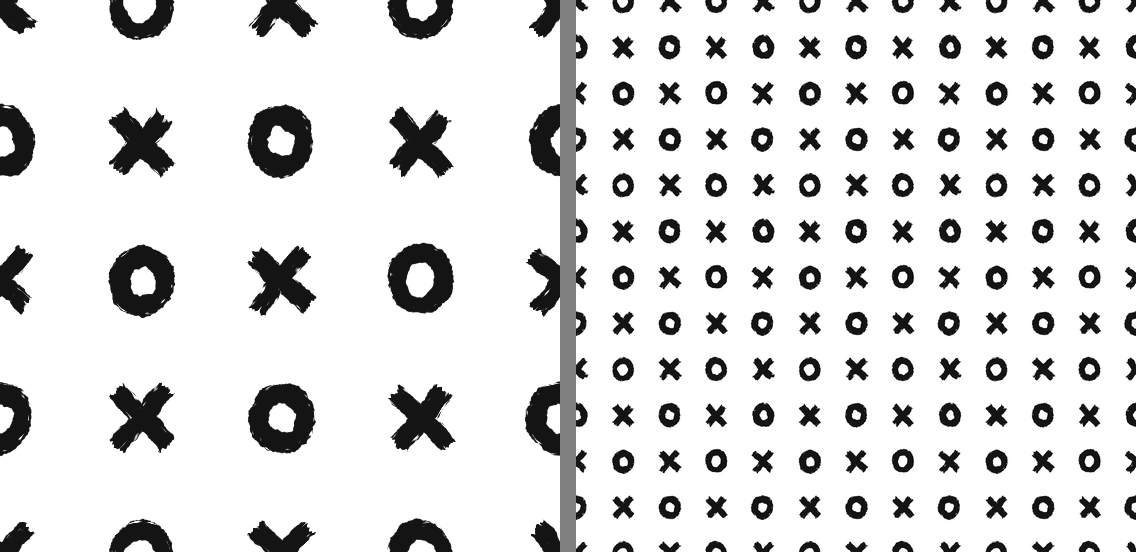
Left, the tile; right, the same tile 3 across and 3 down.
This pattern is drawn by a Shadertoy shader. Its source:

```glsl
// Brushed noughts and crosses alternating like a checkerboard on white.
// Each cell holds a ring or two crossed bars as distance functions, roughened
// by gradient noise; seeds wrap with the grid, so the canvas tiles.

const float TAU = 6.2831853;
const float REPEATS = 4.0;                    // cells across and down
const vec3 PAPER = vec3(1.0);
const vec3 INK = vec3(0.08);
const vec2 CENTRE = vec2(0.006, -0.028);      // mark offset, in cells
const float JITTER = 0.02;
const float BAR_LENGTH = 0.27;                // half length
const float BAR_WIDTH = 0.073;                // half width
const float BAR_ANGLE = 0.86;
const vec2 RING_OUTER = vec2(0.242, 0.258);
const vec2 RING_HOLE = vec2(0.097, 0.112);
const float WEAR_START = 0.27;                // noise level that bares paper
const float WEAR_FALLOFF = 8.0;               // how fast wear fades inwards

float hash(ivec3 v) {
    uvec3 u = uvec3(v) * uvec3(1597334673u, 3812015801u, 2798796415u);
    uint h = u.x ^ u.y ^ u.z;
    h = (h ^ (h >> 16)) * 2146121005u;
    h = (h ^ (h >> 15)) * 2221713035u;
    return float((h ^ (h >> 16)) >> 8) / 16777216.0;
}

float randomOf(int seed, int channel) {
    return hash(ivec3(channel, 77, seed));
}

float slope(vec2 corner, vec2 offset, float period, int seed) {
    float a = TAU * hash(ivec3(int(mod(corner.x, period)), int(corner.y), seed));
    return dot(vec2(cos(a), sin(a)), offset);
}

// Gradient noise that repeats along x after a whole period.
float noise(vec2 p, float period, int seed) {
    vec2 i = floor(p), f = p - i;
    vec2 w = f * f * f * (f * (f * 6.0 - 15.0) + 10.0);
    vec2 e = vec2(1, 0);
    float low = mix(slope(i, f, period, seed), slope(i + e.xy, f - e.xy, period, seed), w.x);
    float high = mix(slope(i + e.yx, f - e.yx, period, seed), slope(i + e.xx, f - e.xx, period, seed), w.x);
    return mix(low, high, w.y);
}

// Bares slivers of paper along the stroke, mostly near its edge.
float wear(float d, float grain) {
    return max(d, (grain - WEAR_START + WEAR_FALLOFF * d) / 35.0);
}

float bar(vec2 p, float angle, int seed) {
    float c = cos(angle), s = sin(angle);
    vec2 q = vec2(c * p.x + s * p.y, c * p.y - s * p.x);
    q.y += 0.03 * noise(vec2(q.x * 4.0, 0.5), 64.0, seed);
    float side = sign(q.y), end = sign(q.x);

    float width = BAR_WIDTH + 0.014 * (randomOf(seed, 1) - 0.5)
        + 0.018 * noise(vec2(q.x * 11.0, side * 5.3), 64.0, seed)
        + 0.008 * noise(vec2(q.x * 42.0, side * 9.4), 64.0, seed);
    float reach = BAR_LENGTH + 0.025 * (randomOf(seed, 2) - 0.5)
        + 0.035 * noise(vec2(q.y * 16.0, end * 3.4), 64.0, seed)
        + 0.024 * noise(vec2(q.y * 55.0, end * 7.3), 64.0, seed);

    float d = max(abs(q.x) - reach, abs(q.y) - width);
    return wear(d, noise(q * vec2(11.0, 48.0), 64.0, seed + 40));
}

float cross2(vec2 p, int seed) {
    float lean = 0.12 * (randomOf(seed, 3) - 0.5);
    float rising = bar(p, BAR_ANGLE + lean, seed);
    float falling = bar(p, -BAR_ANGLE + lean + 0.1 * randomOf(seed, 4), seed + 100);
    return min(rising, falling);
}

float ellipse(vec2 p, vec2 radii) {
    return (length(p / radii) - 1.0) * min(radii.x, radii.y);
}

float ring(vec2 p, int seed) {
    float turn = atan(p.y, p.x) / TAU + 0.5;
    float outer = ellipse(p, RING_OUTER)
        - 0.022 * noise(vec2(turn * 9.0, 0.4), 9.0, seed)
        - 0.014 * noise(vec2(turn * 38.0, 2.4), 38.0, seed)
        - 0.007 * noise(vec2(turn * 90.0, 4.4), 90.0, seed);

    // The hole is tilted, shifted and varied in width.
    float tilt = -0.5 * randomOf(seed, 5);
    vec2 shift = 0.03 * (vec2(randomOf(seed, 6), randomOf(seed, 7)) - 0.5);
    vec2 h = mat2(cos(tilt), sin(tilt), -sin(tilt), cos(tilt)) * (p - shift);
    vec2 radii = RING_HOLE + vec2(0.035, 0.014) * (randomOf(seed, 8) - 0.5);
    float hole = ellipse(h, radii)
        - 0.03 * noise(vec2(turn * 8.0, 6.4), 8.0, seed)
        - 0.010 * noise(vec2(turn * 26.0, 8.4), 26.0, seed);

    float grain = noise(vec2(turn * 20.0, length(p) * 50.0), 20.0, seed + 40);
    return max(wear(outer, grain), -hole);
}

void mainImage(out vec4 fragColor, in vec2 fragCoord) {
    // Marks sit on the grid corners, so those on the border wrap around.
    vec2 grid = fragCoord / iResolution.xy * REPEATS - CENTRE;
    vec2 cell = floor(grid + 0.5);
    vec2 id = mod(cell, REPEATS);
    int seed = int(id.x + REPEATS * id.y) + 1;

    vec2 p = (grid - cell) * vec2(iResolution.x / iResolution.y, 1.0);
    p -= JITTER * (vec2(randomOf(seed, 9), randomOf(seed, 10)) - 0.5);

    bool isCross = mod(id.x + id.y, 2.0) < 0.5;
    float d = isCross ? cross2(p, seed) : ring(p, seed);
    float pixel = REPEATS / iResolution.y;
    float ink = smoothstep(0.7 * pixel, -0.7 * pixel, d);
    fragColor = vec4(mix(PAPER, INK, ink), 1.0);
}
```
